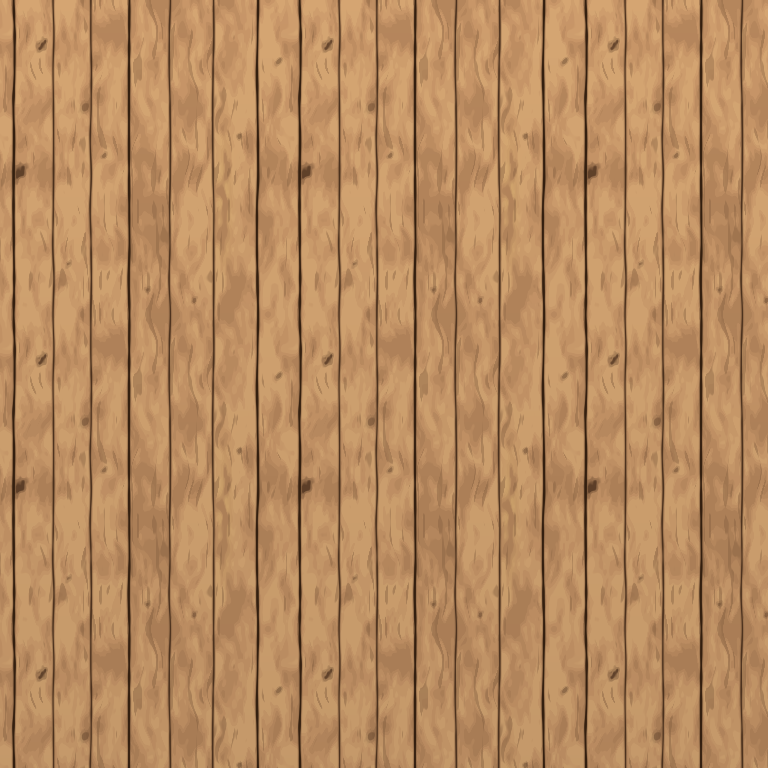
Write a three.js fragment shader that draws this texture.

```glsl
// Warm timber boards: a tile of seven upright planks with dark seams, repeated
// across and down. Wrapping value noise is cut into flat tones for the painted
// wood, then thin grain streaks, knots and uneven grooves are laid over it.
varying vec2 vUv;

const vec2 TILE = vec2(0.3724, 0.4095);   // size of one repeat
const float TILE_LEFT = 0.0182;           // left edge of the first full repeat
const float PLANKS = 7.0;
const float PLANK_SQUEEZE = 0.028;        // makes the left planks narrower
const float SEAM_HALF = 0.0014;
const float SEAM_WOBBLE = 0.005;
const float EDGE = 0.0009;                // edge softness
const float TONE_EDGE = 0.015;

const vec3 LIGHT = vec3(0.81, 0.63, 0.435);
const vec3 BASE = vec3(0.76, 0.57, 0.395);
const vec3 SHADE = vec3(0.69, 0.51, 0.35);
const vec3 STREAK = vec3(0.54, 0.39, 0.26);
const vec3 BROWN = vec3(0.37, 0.25, 0.16);
const vec3 GROOVE = vec3(0.20, 0.12, 0.06);
const vec3 PALE = vec3(0.83, 0.67, 0.43);

// Main knots: tile position (y runs down), radius, strength
const vec4 KNOT_ROUND = vec4(0.098, 0.143, 0.0058, 0.95);
const vec4 KNOT_SEAM = vec4(0.020, 0.547, 0.0085, 1.0);
const vec4 KNOT_FAINT = vec4(0.250, 0.340, 0.0065, 0.55);
const vec2 PALE_SPOT = vec2(0.735, 0.64);

float hash(vec2 p) {
  vec3 a = fract(p.xyx * 0.1031);
  a += dot(a, a.yzx + 33.33);
  return fract((a.x + a.y) * a.z);
}

// Value noise that wraps after "period" cells
float noise(vec2 p, vec2 period, float seed) {
  vec2 i = floor(p);
  vec2 f = fract(p);
  f = f * f * (3.0 - 2.0 * f);
  vec2 a = mod(i, period) + seed;
  vec2 b = mod(i + 1.0, period) + seed;
  return mix(mix(hash(a), hash(vec2(b.x, a.y)), f.x),
             mix(hash(vec2(a.x, b.y)), hash(b), f.x), f.y);
}

float tileNoise(vec2 q, vec2 cells, float seed) {
  return noise(q * cells, cells, seed);
}

float seamX(float i) {
  float u = i / PLANKS;
  float s = sin(3.14159 * u);
  return u - PLANK_SQUEEZE * s * s;
}

// Dark core with a paler ragged halo
float knotMark(vec2 q, vec4 k, float ragged) {
  vec2 d = q - k.xy;
  d = (d - floor(d + 0.5)) * TILE;
  d.x += d.y * 0.35;
  float e = length(d * vec2(1.0, 0.8)) / k.z + (ragged - 0.5) * 0.9;
  float core = 1.0 - smoothstep(0.45, 0.85, e);
  float halo = 1.0 - smoothstep(1.0, 1.4, e);
  return k.w * (0.35 * halo + 0.65 * core);
}

void main() {
  vec2 q = fract(vec2(vUv.x - TILE_LEFT, 1.0 - vUv.y) / TILE);

  // Nearest seam, plank number and small hashed knots
  float ragged = tileNoise(q, vec2(90.0, 70.0), 5.0);
  float plank = -1.0;
  float seamDist = 1.0;
  float seamWeight = 1.0;
  float knots = 0.0;
  for (int n = 0; n <= 7; n++) {
    float i = float(n);
    float wobble = noise(vec2(i, q.y * 9.0), vec2(PLANKS, 9.0), 41.0) - 0.5;
    float x = seamX(i) + wobble * SEAM_WOBBLE;
    float d = abs(q.x - x) * TILE.x;
    plank += step(x, q.x);
    if (d < seamDist) {
      seamDist = d;
      seamWeight = mod(mod(i, PLANKS), 3.0) < 0.5 ? 1.0 : 0.66;
    }
    vec2 spot = vec2(seamX(i) + 0.03 + 0.08 * hash(vec2(i, 3.0)), hash(vec2(i, 8.0)));
    if (n < 7) knots = max(knots, knotMark(q, vec4(spot, 0.0035, 0.5), ragged));
  }
  plank = mod(plank, PLANKS);
  knots = max(knots, knotMark(q, KNOT_ROUND, ragged));
  knots = max(knots, knotMark(q, KNOT_SEAM, ragged));
  knots = max(knots, knotMark(q, KNOT_FAINT, ragged));

  // Painted blotches in flat tones
  float seed = plank * 17.0;
  float bend = tileNoise(q, vec2(14.0, 10.0), seed + 2.0) - 0.5;
  vec2 g = q + vec2(bend * 0.04, 0.0);
  float tone = 0.45 * tileNoise(g, vec2(22.0, 9.0), seed)
             + 0.35 * tileNoise(g, vec2(46.0, 20.0), seed + 7.0)
             + 0.20 * tileNoise(g, vec2(90.0, 34.0), seed + 11.0);
  tone += 0.04 * cos(1.5708 * (plank - 1.0)) + 0.02;
  float level = 0.0;
  for (int n = 0; n < 4; n++) {
    float cut = 0.36 + 0.09 * float(n);
    level += 0.5 * smoothstep(cut - TONE_EDGE, cut + TONE_EDGE, tone);
  }
  vec3 color = mix(mix(SHADE, BASE, min(level, 1.0)), LIGHT, max(level - 1.0, 0.0));
  vec2 paleOff = (q - PALE_SPOT) / vec2(0.025, 0.2);
  color = mix(color, PALE, 0.7 * exp(-dot(paleOff, paleOff)) * smoothstep(0.3, 0.5, tone));

  // Grain streaks, strongest on the middle planks
  float streaky = 1.0 - abs(plank - 3.0) / 3.0;
  float grain = tileNoise(g, vec2(96.0, 9.0), seed + 23.0) * 0.75
              + tileNoise(g, vec2(60.0, 24.0), seed + 31.0) * 0.25;
  float cutoff = 0.76 - 0.07 * streaky;
  color = mix(color, STREAK, 0.45 * smoothstep(cutoff, cutoff + 0.06, grain));

  // Knots, broad fade down the boards, then grooves
  color = mix(color, BROWN, knots);
  color *= mix(0.95, 1.03, vUv.y);
  float wear = tileNoise(q, vec2(7.0, 26.0), 61.0);
  float halfWidth = SEAM_HALF * seamWeight * mix(0.75, 1.25, wear);
  float flank = 1.0 - smoothstep(halfWidth, halfWidth + 0.0025, seamDist);
  float groove = 1.0 - smoothstep(halfWidth - EDGE, halfWidth + EDGE, seamDist);
  color = mix(color, STREAK, 0.6 * flank);
  color = mix(color, mix(BROWN, GROOVE, seamWeight * 1.6 - 0.6), groove);
  gl_FragColor = vec4(color, 1.0);
}
```
